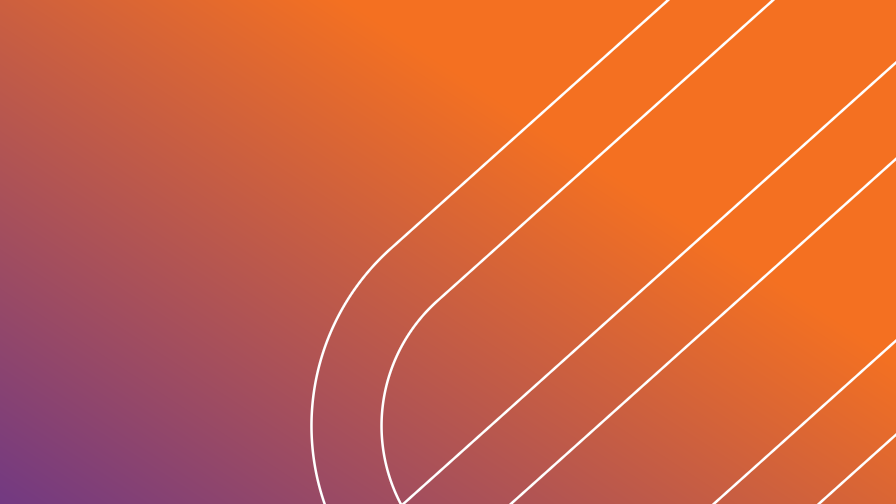
Give the GLSL for this background, as a Shadertoy shader.

```glsl
// Draws thin white racetrack lines sweeping over a diagonal purple to orange gradient.

const vec3 PURPLE = vec3(0.447, 0.224, 0.510);
const vec3 ORANGE = vec3(0.957, 0.441, 0.129);
const vec3 WHITE = vec3(1.0);

// Lengths are in canvas heights
const vec2 BEND_CENTER = vec2(1.090, 0.155);
const vec2 TRACK_DIR = vec2(0.7448, 0.6673);
const float LINE_HALF_WIDTH = 0.0025;

// Linear blend across slanted contours, flat beyond the far end
vec3 diagonalGradient(vec2 p, vec2 slope, float reach) {
    return mix(PURPLE, ORANGE, clamp(dot(p, slope) / reach, 0.0, 1.0));
}

// Rotates into track space: x runs along the track, y across it
vec2 toTrack(vec2 p, vec2 center, vec2 dir) {
    vec2 d = p - center;
    return vec2(dot(d, dir), dot(d, vec2(dir.y, -dir.x)));
}

// Distance to a U-shaped outline: a half circle with two endless arms
float bendDistance(vec2 q, float radius) {
    return abs(length(vec2(min(q.x, 0.0), q.y)) - radius);
}

// Distance to two parallel straight lines
float pairDistance(float across, float middle, float halfGap) {
    return abs(abs(across - middle) - halfGap);
}

float strokeMask(float dist, float halfWidth, float pixel) {
    return clamp((halfWidth - dist) / pixel + 0.5, 0.0, 1.0);
}

void mainImage(out vec4 fragColor, in vec2 fragCoord) {
    float pixel = 1.0 / iResolution.y;
    vec2 p = fragCoord * pixel;
    vec3 color = diagonalGradient(p, vec2(0.65, 1.0), 1.447);

    // Straight inner lane, then the two nested bends
    vec2 q = toTrack(p, BEND_CENTER, TRACK_DIR);
    float dist = pairDistance(q.y, -0.0068, 0.0712);
    for (int i = 0; i < 2; i++) {
        float radius = 0.333 + 0.139 * float(i);
        dist = min(dist, bendDistance(q, radius));
    }

    color = mix(color, WHITE, strokeMask(dist, LINE_HALF_WIDTH, pixel));
    fragColor = vec4(color, 1.0);
}
```
